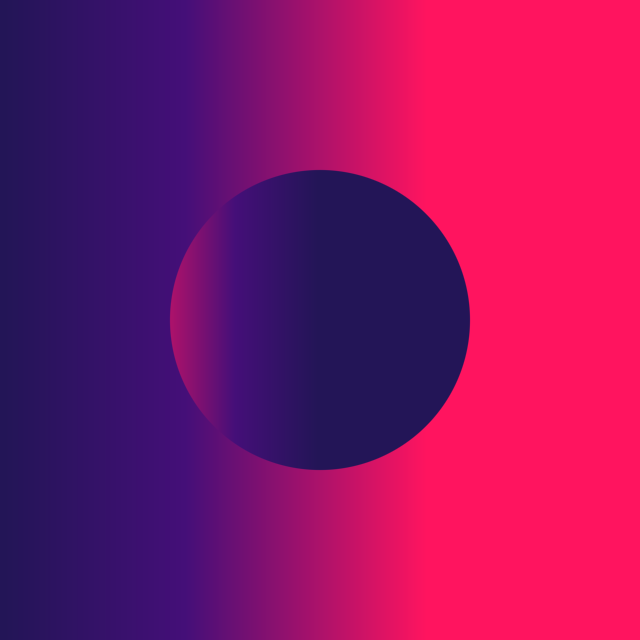
Write a three.js fragment shader that draws this background.

```glsl
// A horizontal navy, purple and pink gradient behind a centred disc.
// The disc carries the same three colours in reverse order; both are
// piecewise linear ramps, joined by a circle distance function.

varying vec2 vUv;

const vec3 NAVY = vec3(0.139, 0.082, 0.342);
const vec3 PURPLE = vec3(0.268, 0.058, 0.472);
const vec3 PINK = vec3(1.0, 0.078, 0.373);

// Horizontal positions of the navy, purple and pink stops
const vec3 BACKDROP_STOPS = vec3(0.01, 0.29, 0.667);
const vec3 DISC_STOPS = vec3(0.495, 0.367, 0.187);

const vec2 DISC_CENTER = vec2(0.5, 0.5);
const float DISC_RADIUS = 0.2344;
const float EDGE_SOFTNESS = 0.0012;

// Clamped linear progress from one stop to the next, in either direction
float progress(float from, float to, float x) {
  return clamp((x - from) / (to - from), 0.0, 1.0);
}

// Navy to purple to pink along the given stops
vec3 duskRamp(float x, vec3 stops) {
  vec3 color = mix(NAVY, PURPLE, progress(stops.x, stops.y, x));
  return mix(color, PINK, progress(stops.y, stops.z, x));
}

float circleDistance(vec2 p, vec2 center, float radius) {
  return length(p - center) - radius;
}

void main() {
  vec3 backdrop = duskRamp(vUv.x, BACKDROP_STOPS);
  vec3 disc = duskRamp(vUv.x, DISC_STOPS);

  // Smooth coverage of the disc over the backdrop
  float edge = circleDistance(vUv, DISC_CENTER, DISC_RADIUS);
  float coverage = 1.0 - smoothstep(-EDGE_SOFTNESS, EDGE_SOFTNESS, edge);

  gl_FragColor = vec4(mix(backdrop, disc, coverage), 1.0);
}
```
